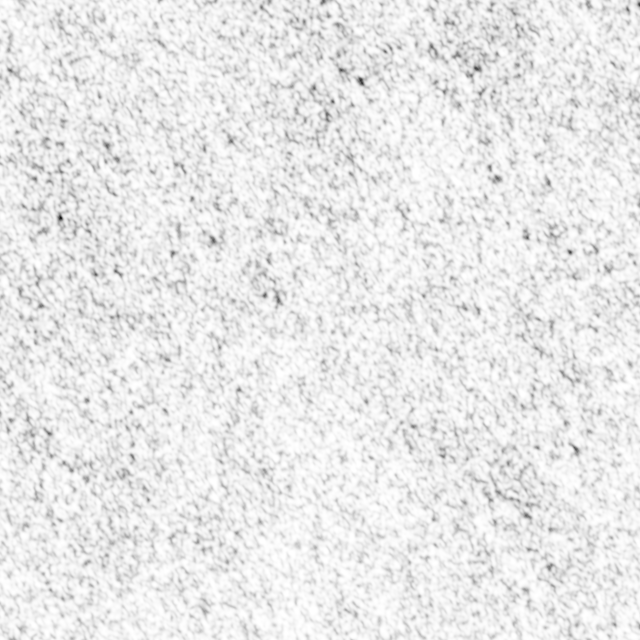
Give the GLSL for this texture, as a Shadertoy shader.

```glsl
// Pale paper covered with fine grey grain that leans into faint diagonal streaks.

const float STREAK_ANGLE = -0.99;                 // radians, falling to the right
const vec2 GRAIN_CELL = vec2(0.0043, 0.0032);     // along and across the streaks
const vec2 STREAK_CELL = vec2(0.0150, 0.0050);
const vec2 CLOUD_CELL = vec2(0.0800, 0.0500);
const float GRAIN_WEIGHT = 0.88;
const float STREAK_WEIGHT = 0.36;
const float CLOUD_WEIGHT = 0.25;
const float TOP_SHADE = 0.5;                      // extra density toward the top
const float KERNEL_SIGMA = 0.64;                  // softness of a grain, in cells
const float INK_AMOUNT = 0.09;
const float INK_SKEW = 0.6;                       // length of the dark tail
const float INK_FLOOR = 0.018;
const vec3 PAPER = vec3(1.0);

// Integer hash of a lattice cell, as a value with mean 0 and variance 1.
float hashUnit(ivec2 cell, uint seed) {
    uvec2 q = uvec2(cell) * uvec2(1597u, 3812u) + uvec2(seed, seed * 77u);
    uint h = q.x * 747796u + (q.y ^ (q.x >> 3)) * 289133u;
    h = (h ^ (h >> 15)) * 73244u + 45679u;
    h = (h ^ (h >> 13)) * 62089u + q.y;
    h = (h ^ (h >> 16)) * 26699u;
    h ^= h >> 15;
    return (float(h & 65535u) / 65535.0 - 0.5) * sqrt(12.0);
}

// White noise smoothed by a Gaussian kernel and scaled to variance 1.
float smoothNoise(vec2 p, uint seed) {
    ivec2 base = ivec2(floor(p));
    vec2 f = fract(p) - 0.5;
    float sum = 0.0;
    float power = 0.0;
    for (int y = -2; y <= 2; y++) {
        for (int x = -2; x <= 2; x++) {
            vec2 d = vec2(x, y) - f;
            float w = exp(-dot(d, d) / (2.0 * KERNEL_SIGMA * KERNEL_SIGMA));
            sum += w * hashUnit(base + ivec2(x, y), seed);
            power += w * w;
        }
    }
    return sum / sqrt(power);
}

void mainImage(out vec4 fragColor, in vec2 fragCoord) {
    vec2 uv = fragCoord / iResolution.y;

    // Axes along and across the streaks
    vec2 along = vec2(cos(STREAK_ANGLE), sin(STREAK_ANGLE));
    vec2 p = vec2(dot(uv, along), dot(uv, vec2(-along.y, along.x)));

    // Grain, streaks and broad clouds
    float density = GRAIN_WEIGHT * smoothNoise(p / GRAIN_CELL, 11u)
                  + STREAK_WEIGHT * smoothNoise(p / STREAK_CELL, 23u)
                  + CLOUD_WEIGHT * smoothNoise(p / CLOUD_CELL, 37u)
                  + TOP_SHADE * (uv.y - 0.5);

    // Exponential tone curve: mostly pale, with few dark specks
    float ink = INK_AMOUNT * exp(INK_SKEW * density) - INK_FLOOR;
    fragColor = vec4(clamp(PAPER - ink, 0.0, 1.0), 1.0);
}
```
